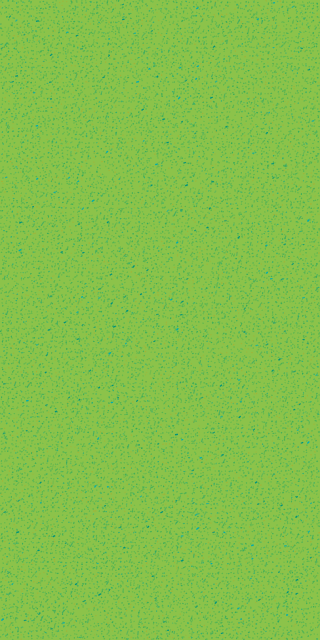
Reproduce this texture procedurally as a WebGL 2 fragment shader.

```glsl
#version 300 es
precision highp float;

uniform vec2 u_resolution;
out vec4 outColor;

// Integer hash: four random values per cell and layer
vec4 hash4(ivec2 cell, int layer) {
    uvec4 v = uvec4(cell.x + 4096, cell.y + 4096, layer, cell.x * 7 + cell.y * 13 + 65536);
    v = v * 1664525u + 1013904223u;
    for (int i = 0; i < 2; i++) {
        v.x += v.y * v.w;
        v.y += v.z * v.x;
        v.z += v.x * v.y;
        v.w += v.y * v.z;
        v ^= v >> 16u;
    }
    return vec4(v >> 8u) / 16777216.0;
}

float segmentDistance(vec2 p, vec2 halfAxis) {
    float t = clamp(dot(p, halfAxis) / dot(halfAxis, halfAxis), -1.0, 1.0);
    return length(p - halfAxis * t);
}

// Scatter short rounded strokes, one per cell at most, and paint them over the ground
vec3 scatter(vec3 ground, vec2 p, int layer, float cells, float share,
             float halfLength, float radius, float angle, float spread,
             vec3 tintA, vec3 tintB, float shareB) {
    float pixel = 1.0 / u_resolution.x;
    ivec2 home = ivec2(floor(p * cells));
    for (int y = -1; y <= 1; y++) {
        for (int x = -1; x <= 1; x++) {
            ivec2 cell = home + ivec2(x, y);
            vec4 place = hash4(cell, layer);
            vec4 look = hash4(cell, layer + 20);
            if (place.z > share) continue;
            vec2 center = (vec2(cell) + mix(vec2(0.12), vec2(0.88), place.xy)) / cells;
            float turn = angle + spread * (place.w - 0.5);
            vec2 halfAxis = halfLength * (0.5 + look.x) * vec2(cos(turn), sin(turn));
            float d = segmentDistance(p - center, halfAxis);
            float size = radius * (0.75 + 0.5 * look.y);

            // Grains thinner than a pixel spread out and fade instead of flickering
            float reach = max(size, 0.6 * pixel);
            float fade = pow(size / reach, 1.5);
            float cover = fade * clamp((reach - d) / pixel + 0.5, 0.0, 1.0);
            ground = mix(ground, look.z < shareB ? tintB : tintA, cover);
        }
    }
    return ground;
}

void main() {
    vec2 p = gl_FragCoord.xy / u_resolution.x;
    vec3 color = vec3(0.548, 0.765, 0.29);

    // Fine dots: green with some ochre, then teal
    color = scatter(color, p, 1, 84.0, 0.85, 0.0005, 0.0012, 0.0, 6.28,
                    vec3(0.25, 0.69, 0.32), vec3(0.68, 0.67, 0.18), 0.15);
    color = scatter(color, p, 2, 64.0, 0.75, 0.0006, 0.0012, 0.6, 2.0,
                    vec3(0.1, 0.64, 0.38), vec3(0.05, 0.66, 0.52), 0.3);

    // Thin leaning dashes
    color = scatter(color, p, 3, 26.0, 0.7, 0.004, 0.001, 1.15, 0.7,
                    vec3(0.2, 0.66, 0.34), vec3(0.05, 0.62, 0.44), 0.35);

    // Sparse larger flecks
    color = scatter(color, p, 4, 22.0, 0.25, 0.0018, 0.0018, 0.5, 0.8,
                    vec3(0.0, 0.58, 0.48), vec3(0.0, 0.68, 0.68), 0.35);

    outColor = vec4(color, 1.0);
}
```
